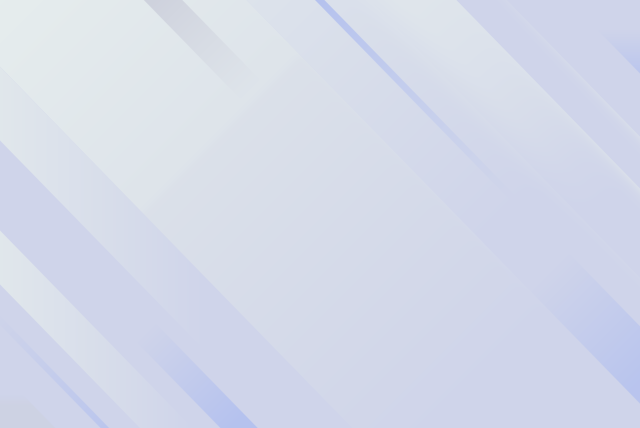
Write a WebGL 1 fragment shader that draws this background.

```glsl
precision highp float;

uniform vec2 u_resolution;

#define BASE   vec3(0.810, 0.830, 0.916)
#define LIGHT  vec3(0.880, 0.905, 0.922)
#define PALE   vec3(0.900, 0.928, 0.930)
#define MIST   vec3(0.858, 0.880, 0.914)
#define BLUE   vec3(0.710, 0.760, 0.935)
#define GREY   vec3(0.800, 0.812, 0.860)
#define SLANT  0.975
#define PANEL_LEFT  -0.152
#define PANEL_RIGHT  0.576

// Linear ramp from 0 at a to 1 at b; a may exceed b.
float ramp(float a, float b, float x) {
    return clamp((x - a) / (b - a), 0.0, 1.0);
}

// Smooth-edged step, one pixel wide on either side.
float edge(float at, float x) {
    float soft = 1.0 / u_resolution.y;
    return smoothstep(at - soft, at + soft, x);
}

float band(float from, float to, float x) {
    return edge(from, x) * (1.0 - edge(to, x));
}

// Glow that ends sharply at a line and decays toward smaller x.
float rimGlow(float at, float width, float x) {
    return (1.0 - edge(at, x)) * exp(-max(at - x, 0.0) / width);
}

void main() {
    vec2 p = gl_FragCoord.xy / u_resolution.y;
    float down = 1.0 - p.y;
    float across = p.x - SLANT * down;
    float along = p.x + down;
    vec3 color = BASE;

    // Pale bands at the left, fading toward the right
    color = mix(color, LIGHT, band(-0.320, PANEL_LEFT, across) * ramp(0.49, 0.0, p.x));
    color = mix(color, LIGHT, band(-0.648, -0.525, across) * ramp(0.46, 0.0, p.x));

    // Central panel in two overlapping gradients
    vec3 upper = mix(PALE, MIST, ramp(0.0, 1.1, along));
    vec3 lower = mix(MIST, BASE, ramp(0.83, 2.05, along));
    vec3 panel = mix(upper, lower, smoothstep(0.81, 0.85, along));
    color = mix(color, panel, band(PANEL_LEFT, PANEL_RIGHT, across));

    // Right-hand bands, brightest at the top
    float haze = band(PANEL_RIGHT, 1.066, across) * ramp(1.72, 0.50, along);
    color = mix(color, LIGHT, 0.85 * haze);
    float sheet = smoothstep(0.80, 0.95, across) * (1.0 - edge(1.066, across));
    color = mix(color, LIGHT, 0.85 * sheet * ramp(1.90, 0.95, along));

    // Bright rims along the sheet edges
    color = mix(color, LIGHT, 0.30 * rimGlow(PANEL_RIGHT, 0.008, across) * ramp(2.1, 0.6, along));
    color = mix(color, LIGHT, 0.65 * rimGlow(1.066, 0.018, across) * ramp(0.9, 1.9, along));
    color = mix(color, LIGHT, 0.55 * rimGlow(1.184, 0.016, across) * ramp(0.8, 1.8, along));
    color = mix(color, LIGHT, 0.14 * rimGlow(0.863, 0.020, across));

    // Grey accents
    color = mix(color, GREY, 0.9 * band(0.336, 0.426, across) * ramp(0.80, 0.36, along));
    float corner = (1.0 - edge(-0.846, across)) * smoothstep(0.92, 0.95, down);
    color = mix(color, GREY, 0.45 * corner);

    // Broad blue accents
    color = mix(color, BLUE, band(-0.460, -0.373, across) * ramp(1.12, 1.54, along));
    color = mix(color, BLUE, 0.85 * band(PANEL_RIGHT, 0.752, across) * ramp(1.92, 2.38, along));
    color = mix(color, BLUE, 0.85 * edge(1.328, across) * ramp(0.07, 0.18, down));

    // Thin blue lines
    color = mix(color, BLUE, band(0.736, 0.758, across) * ramp(1.66, 0.75, along));
    color = mix(color, BLUE, 0.75 * band(-0.740, -0.720, across) * ramp(0.72, 1.24, along));

    gl_FragColor = vec4(color, 1.0);
}
```
